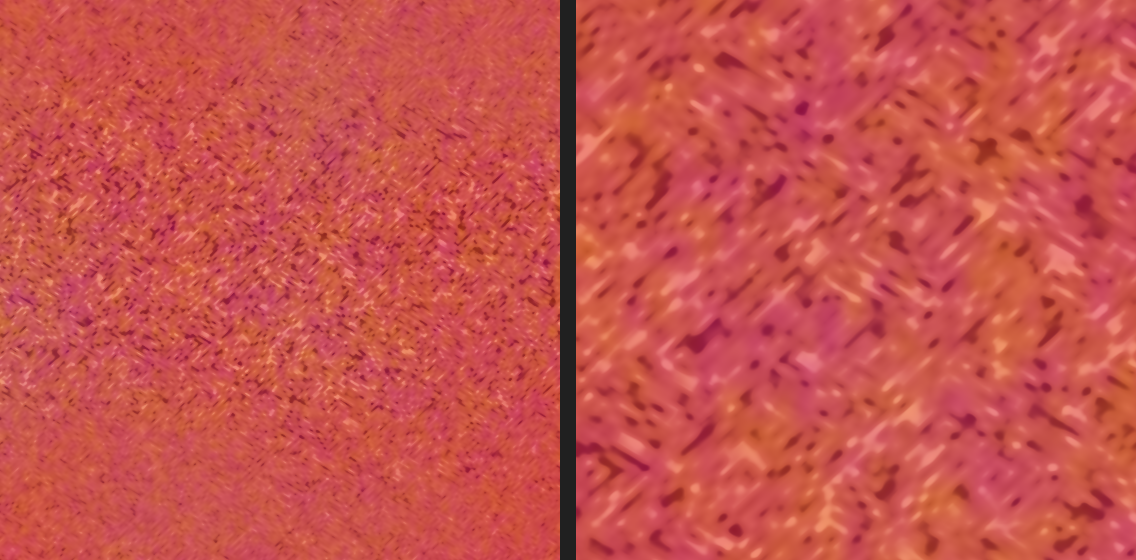
Left, the full canvas; right, a detail of the centre.
Write a WebGL 2 fragment shader that draws this texture.

```glsl
#version 300 es
precision highp float;
// Mottled coral-red surface: broad drifts of red and dusty pink, soft orange and
// magenta patches, and a fine grain of short slanted flecks, dark and light.
// All layers are hashed value noise; the grain blends two slanted directions.

uniform vec2 u_resolution;
out vec4 fragColor;

// Colours: a base plus the shift that each layer adds to it
const vec3 BASE_RED = vec3(0.797, 0.318, 0.292);
const vec3 TO_DUSTY = vec3(-0.016, 0.042, 0.040);
const vec3 TO_ORANGE = vec3(0.010, 0.048, -0.062);
const vec3 TO_LIGHT = vec3(0.062, 0.066, 0.056);
const vec3 DARK_FLECK = vec3(-0.130, -0.100, -0.050);
const vec3 LIGHT_FLECK = vec3(0.060, 0.120, 0.095);

// Sizes, in cells across the canvas
const float DRIFT_CELLS = 3.5;
const vec2 PATCH_CELLS = vec2(24.0, 17.0);
const vec2 SPOT_CELLS = vec2(68.0, 54.0);
const vec2 GRAIN_CELLS = vec2(105.0, 205.0); // along, across a fleck
const float CLUMP_CELLS = 62.0;
const float TURN_CELLS = 30.0;

// Grain directions in radians, and its strength in calm and rough areas
const float RISING_ANGLE = 0.75;
const float FALLING_ANGLE = -0.55;
const float CALM_GRAIN = 0.72;
const float ROUGH_GRAIN = 1.20;

// Integer hash of a lattice cell, from -1 to 1
float hash(ivec2 cell, uint seed) {
  uint h = uint(cell.x) * 1597334677u ^ uint(cell.y) * 3812015801u;
  h ^= seed * 2654435769u;
  h = (h ^ (h >> 16)) * 2146121005u;
  h = (h ^ (h >> 15)) * 2221713035u;
  h ^= h >> 16;
  return float(h >> 8) / 8388607.5 - 1.0;
}

// Smooth value noise, from -1 to 1
float noise(vec2 p, uint seed) {
  ivec2 cell = ivec2(floor(p));
  vec2 f = fract(p);
  f = f * f * (3.0 - 2.0 * f);
  float low = mix(hash(cell, seed), hash(cell + ivec2(1, 0), seed), f.x);
  float high = mix(hash(cell + ivec2(0, 1), seed), hash(cell + ivec2(1, 1), seed), f.x);
  return mix(low, high, f.y);
}

// Layered noise for the broad and the patchy tints
float layered(vec2 p, uint seed) {
  float sum = 0.0;
  float weight = 0.7;
  for (uint i = 0u; i < 3u; i++) {
    sum += weight * noise(p, seed + i);
    p = mat2(1.6, 1.2, -1.2, 1.6) * p + 7.3;
    weight *= 0.6;
  }
  return sum;
}

// Noise stretched along one slanted direction
float slanted(vec2 p, float angle, uint seed) {
  float c = cos(angle);
  float s = sin(angle);
  vec2 q = vec2(c * p.x + s * p.y, c * p.y - s * p.x);
  return noise(q * GRAIN_CELLS, seed);
}

// Fine grain whose direction changes from place to place
float grain(vec2 p) {
  float turn = smoothstep(-0.45, 0.45, noise(p * TURN_CELLS, 31u));
  float flecks = sqrt(1.0 - turn) * slanted(p, RISING_ANGLE, 41u)
               + sqrt(turn) * slanted(p, FALLING_ANGLE, 42u);
  return 0.9 * flecks + 0.38 * noise(p * CLUMP_CELLS, 43u);
}

void main() {
  vec2 p = gl_FragCoord.xy / min(u_resolution.x, u_resolution.y);
  vec2 uv = gl_FragCoord.xy / u_resolution;

  // Broad drift: dusty on the left and centre, purer red to the right and below
  float drift = 0.55 * layered(p * DRIFT_CELLS, 1u);
  float dusty = drift + 0.55 * (0.5 - uv.x) + 0.35 * smoothstep(0.0, 0.45, uv.y) - 0.25;

  // The middle band is rougher and more colourful
  float band = smoothstep(0.10, 0.42, uv.y) * (1.0 - smoothstep(0.62, 0.95, uv.y));
  float rough = clamp(band + 0.45 * layered(p * 5.0, 11u), 0.0, 1.0);

  // Orange (positive) and magenta (negative) patches
  float tint = 0.75 * layered(p * PATCH_CELLS, 21u) + 0.65 * noise(p * SPOT_CELLS, 25u);
  tint *= mix(0.75, 1.2, rough);

  // Grain, with the extremes drawn as separate flecks
  float g = grain(p) * mix(CALM_GRAIN, ROUGH_GRAIN, rough);
  float darkFleck = smoothstep(0.42, 1.05, -g);
  float lightFleck = smoothstep(0.50, 1.15, g);

  vec3 colour = BASE_RED + TO_DUSTY * dusty + TO_ORANGE * tint + TO_LIGHT * g;
  colour += DARK_FLECK * darkFleck + LIGHT_FLECK * lightFleck;
  fragColor = vec4(clamp(colour, 0.0, 1.0), 1.0);
}
```
